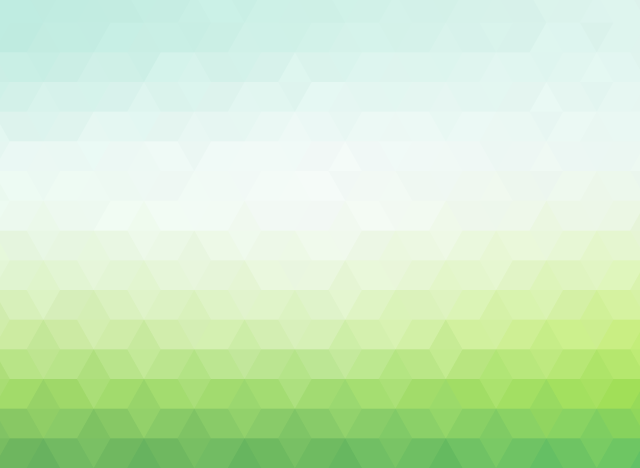
A Shadertoy shader for this background:

```glsl
// Faceted backdrop of triangles and rhombi, fading from green through white to pale aqua.
// Each row tiles up triangles, rhombi and down triangles, shifted on alternate rows;
// every facet takes one flat colour from a smooth gradient sampled at its centre.

float hash(vec2 p) {
    return fract(sin(dot(p, vec2(127.1, 311.7))) * 43758.5453);
}

// Vertical gradient with one stop per two rows, starting at the bottom
vec3 ramp(float row, vec3 stops[9]) {
    float t = row * 0.5;
    int i = int(clamp(floor(t), 0.0, 7.0));
    return mix(stops[i], stops[i + 1], t - float(i));
}

// Blend of three vertical gradients: left, middle and right
vec3 backdrop(float x, float row) {
    vec3 left = ramp(row, vec3[9](
        vec3(112, 183, 96), vec3(160, 217, 104), vec3(203, 234, 160),
        vec3(224, 244, 208), vec3(236, 250, 238), vec3(234, 249, 244),
        vec3(210, 241, 233), vec3(190, 235, 224), vec3(190, 235, 224)));
    vec3 middle = ramp(row, vec3[9](
        vec3(112, 188, 98), vec3(164, 221, 116), vec3(214, 240, 182),
        vec3(234, 247, 223), vec3(244, 250, 246), vec3(243, 250, 248),
        vec3(228, 247, 242), vec3(210, 242, 233), vec3(204, 240, 230)));
    vec3 right = ramp(row, vec3[9](
        vec3(110, 199, 100), vec3(162, 224, 88), vec3(200, 238, 128),
        vec3(222, 245, 185), vec3(234, 246, 226), vec3(236, 248, 243),
        vec3(230, 247, 242), vec3(222, 244, 238), vec3(222, 243, 236)));
    vec3 color = x < 0.5 ? mix(left, middle, x * 2.0) : mix(middle, right, x * 2.0 - 1.0);
    return color / 255.0;
}

// Flat colour of the facet containing p, in units of the canvas height
vec3 facet(vec2 p, float aspect) {
    const float side = 0.07165;
    float y = p.y / 0.06343;
    float row = floor(y);
    float v = y - row;
    float shift = 1.5 * mod(row, 2.0);
    float u = (p.x - 0.0927) / side - shift;
    float apex = 3.0 * floor(u / 3.0 + 0.5);
    float d = u - apex;

    // Rhombus by default, then the two kinds of triangle
    vec2 center = vec2(apex + 0.75 * sign(d), row);
    if (abs(d) < 0.5 * (1.0 - v)) {
        center = vec2(apex, row - 0.36);
    } else if (1.5 - abs(d) < 0.5 * v) {
        center = vec2(apex + 1.5 * sign(d), row + 0.36);
    }

    float x = ((center.x + shift) * side + 0.0927) / aspect;
    vec3 color = backdrop(clamp(x, 0.0, 1.0), center.y);
    return color + 0.014 * (hash(center) - 0.5);
}

void mainImage(out vec4 fragColor, in vec2 fragCoord) {
    float aspect = iResolution.x / iResolution.y;
    vec3 color = vec3(0.0);

    // Average a 3 by 3 grid of samples to smooth the facet edges
    for (int j = 0; j < 3; j++) {
        for (int i = 0; i < 3; i++) {
            vec2 offset = (vec2(i, j) - 1.0) / 3.0;
            color += facet((fragCoord + offset) / iResolution.y, aspect);
        }
    }
    fragColor = vec4(color / 9.0, 1.0);
}
```
